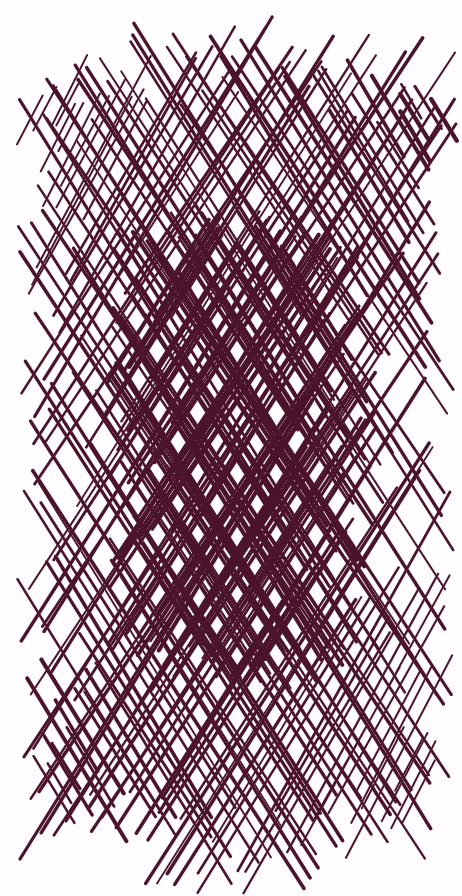
This pattern is drawn by a Shadertoy shader. Its source:

```glsl
// Crosshatch of slanted ink strokes, mirrored about a vertical axis and densest at the middle.

#define INK vec3(0.300, 0.078, 0.168)
#define PAPER vec3(1.0, 0.992, 1.0)
#define AXIS vec2(0.5128, 0.5)      // mirror axis and middle, in canvas fractions
#define HALF_BOX vec2(0.248, 0.435) // reach of the strokes, canvas height = 1
#define CORE_TOP 0.245              // vertical reach of the dense middle
#define SLOPE 1.55
#define BUNDLE_GAP 0.0677           // spacing of stroke bundles along the axis
#define BUNDLE_SHIFT 0.0065
#define BUNDLE_WIDTH 0.046
#define BUNDLES 12
#define LONG_STROKES 4
#define STROKES 9                   // the remainder are short, near the middle

float hash(vec2 p) {
    vec3 q = fract(p.xyx * 0.1031);
    q += dot(q, q.yzx + 33.33);
    return fract((q.x + q.y) * q.z);
}

float segment(vec2 p, vec2 a, vec2 b) {
    vec2 ap = p - a, ab = b - a;
    return length(ap - ab * clamp(dot(ap, ab) / dot(ab, ab), 0.0, 1.0));
}

// Signed distance to one stroke; height is where its bundle meets the axis.
float stroke(vec2 p, float height, int bundle, int index, float side) {
    vec2 key = vec2(float(bundle + 40), float(index) * 7.0 + 3.0);
    vec2 sideKey = key + vec2(61.0 + 23.0 * side, 17.0);
    bool isLong = index < LONG_STROKES;
    float outer = smoothstep(0.33, 0.65, abs(height));

    // Spread the strokes evenly over the bundle, with shared jitter.
    float slot = isLong ? (float(index) + 0.5) / float(LONG_STROKES)
                        : (float(index - LONG_STROKES) + 0.5) / float(STROKES - LONG_STROKES);
    float spread = BUNDLE_WIDTH * mix(1.0, 1.35, outer);
    float c = height + spread * (slot - 0.5 + 0.22 * (hash(key) - 0.5));

    // Clip to the box, which bulges above and below the axis.
    float bulge = 0.035 * (1.0 - smoothstep(0.06, 0.14, abs(abs(height) - 0.4)));
    vec2 reach = HALF_BOX + vec2(-0.035 * hash(sideKey + 3.1),
                                 bulge + 0.03 * hash(key + 9.1) - 0.03 * outer);
    float left = max(-reach.x, (c - reach.y) / SLOPE);
    float right = min(reach.x, (c + reach.y) / SLOPE);
    float room = right - left;

    if (isLong) {
        // Trim both ends at random, less where they meet the top or bottom.
        vec2 trim = vec2(hash(sideKey + 1.3), hash(sideKey + 5.7));
        trim *= trim * vec2(c > 0.08 ? 0.05 : 0.13, c < -0.08 ? 0.05 : 0.13);
        trim = min(trim, vec2(room * 0.3));
        left += trim.x;
        right -= trim.y;
    } else {
        // Short strokes stay inside the core.
        float tall = CORE_TOP + 0.05 * (hash(sideKey + 7.7) - 0.5);
        left = max(max(left, (c - tall) / SLOPE), -0.065 - 0.08 * hash(sideKey + 2.9));
        right = min(min(right, (c + tall) / SLOPE), 0.065 + 0.08 * hash(sideKey + 8.3));
    }
    if (right - left < 0.02) return 1.0;

    // Tilt about the stroke middle; outer strokes of the mirrored side are steeper.
    float steep = SLOPE + 0.16 * (hash(key + 4.4) - 0.5);
    steep += outer * (side < 0.0 ? 0.4 : 0.12);
    float middle = 0.5 * (left + right);
    vec2 center = vec2(middle, c - SLOPE * middle);
    vec2 arm = 0.5 * (right - left) * vec2(1.0, -steep);

    // Long strokes are finer, and finest at the mirrored outer corners.
    float weight = hash(key + 6.2);
    float radius = isLong ? mix(0.0010, 0.0021, weight) : mix(0.0012, 0.0025, weight);
    float edge = side < 0.0 ? 0.0011 : mix(0.0014, 0.0025, weight);
    return segment(p, center - arm, center + arm) - mix(radius, edge, outer);
}

void mainImage(out vec4 fragColor, in vec2 fragCoord) {
    vec2 p = (fragCoord - AXIS * iResolution.xy) / iResolution.y;
    float dist = 1.0;

    for (int m = 0; m < 2; m++) {
        float side = m == 0 ? 1.0 : -1.0;
        vec2 q = vec2(p.x * side, p.y);
        for (int b = -BUNDLES; b <= BUNDLES; b++) {
            float height = BUNDLE_SHIFT + BUNDLE_GAP * float(b);
            // Skip bundles that cannot reach this point.
            if (abs(q.y + SLOPE * q.x - height) > 0.09) continue;
            // Short strokes fill only the middle bundles.
            int count = abs(height) < 0.31 ? STROKES : LONG_STROKES;
            for (int s = 0; s < count; s++) {
                dist = min(dist, stroke(q, height, b, s, side));
            }
        }
    }

    float ink = clamp(0.5 - dist * iResolution.y, 0.0, 1.0);
    fragColor = vec4(mix(PAPER, INK, ink), 1.0);
}
```
